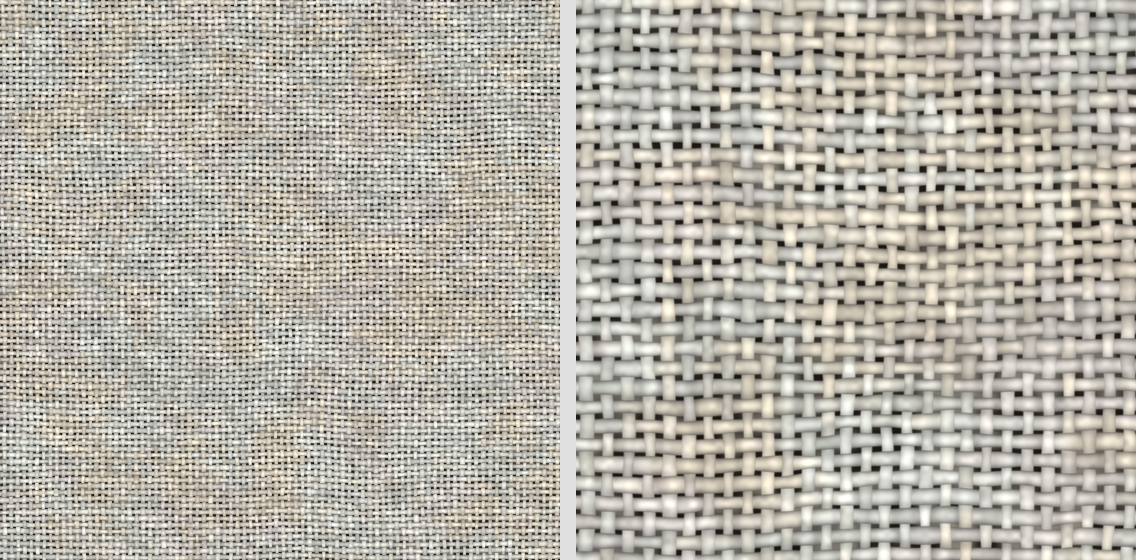
Left, the full canvas; right, a detail of the centre.
Write a WebGL 2 fragment shader that draws this texture.

```glsl
#version 300 es
precision highp float;
// Plain-weave linen: warp and weft threads pass over and under each other.
// Fat weft rows and thin warp columns leave short, flat, dark holes between.
// Noise varies thread width, path, brightness and tint.

uniform vec2 u_resolution;
out vec4 fragColor;

const float PI = 3.14159265;
const vec2 THREADS = vec2(84.0, 88.0);      // threads across and down
const vec2 HALF_WIDTH = vec2(0.31, 0.40);   // warp, weft, in thread spacings
const vec2 EDGE_LIGHT = vec2(0.79, 0.53);   // brightness at warp, weft edges
const vec2 UNDER_LIGHT = vec2(0.74, 0.87);  // brightness where warp, weft dip
const float WIDTH_VARIATION = 0.16;
const float DRIFT = 0.55;                   // broad bend of the thread paths
const float JITTER = 0.16;                  // fine bend of the thread paths
const float GRAIN = 0.22;                   // brightness change along a thread
const float THREAD_VARIATION = 0.06;        // brightness change between threads
const vec3 COOL_FLAX = vec3(0.875, 0.885, 0.855);
const vec3 WARM_FLAX = vec3(0.91, 0.855, 0.765);
const vec3 MAUVE_FLAX = vec3(0.885, 0.85, 0.83);
const vec3 HOLE = vec3(0.11, 0.09, 0.07);
const vec3 SHALLOW_HOLE = vec3(0.50, 0.48, 0.44);

float hash(vec2 p) {
  return fract(sin(dot(p, vec2(127.1, 311.7))) * 43758.5453);
}

float noise(vec2 p) {
  vec2 i = floor(p), f = fract(p);
  f = f * f * (3.0 - 2.0 * f);
  return mix(mix(hash(i), hash(i + vec2(1, 0)), f.x),
             mix(hash(i + vec2(0, 1)), hash(i + vec2(1, 1)), f.x), f.y);
}

float cloud(vec2 p) {
  return 0.5 * noise(p) + 0.3 * noise(p * 2.1 + 7.3) + 0.2 * noise(p * 4.3 + 3.1);
}

// Flax tint: faint stained patches broken up by single threads.
vec3 flaxTint(vec2 p, float along, float id) {
  float streak = noise(vec2(along * 0.18, id * 7.0)) - 0.5;
  float warm = smoothstep(0.38, 0.75, cloud(p / 7.0) + 0.4 * streak);
  float mauve = smoothstep(0.42, 0.75, cloud(p / 8.0 + 40.0) - 0.4 * streak);
  return mix(mix(COOL_FLAX, MAUVE_FLAX, 0.75 * mauve), WARM_FLAX, 0.75 * warm);
}

// One thread: rgb is its lit colour, a its coverage.
vec4 thread(vec2 p, float across, float along, float id, float halfWidth,
            float edgeLight, float underLight, float crown, float blur) {
  float slub = noise(vec2(along * 0.55, id * 13.0)) - 0.5;
  float width = halfWidth + WIDTH_VARIATION * slub;
  float profile = max(0.0, 1.0 - pow(across / width, 2.0));
  float light = mix(edgeLight, 1.0, profile) * mix(underLight, 1.03, 0.5 + 0.5 * crown);
  light *= 1.0 + GRAIN * (noise(vec2(along * 1.9, id * 17.0)) - 0.5);
  light *= 1.0 + THREAD_VARIATION * (hash(vec2(id, 5.0)) - 0.5);
  float coverage = 1.0 - smoothstep(width - blur, width + blur, abs(across));
  return vec4(flaxTint(p, along, id) * light, coverage);
}

void main() {
  vec2 p = gl_FragCoord.xy / u_resolution * THREADS;
  vec2 texel = THREADS / u_resolution;

  // Slow drift plus a finer jitter bends the grid of threads.
  vec2 drift = vec2(noise(p * 0.09), noise(p * 0.09 + 31.0)) - 0.5;
  vec2 jitter = vec2(noise(p * 0.6 + 11.0), noise(p * 0.6 + 57.0)) - 0.5;
  vec2 q = p + DRIFT * drift + JITTER * jitter;
  vec2 cell = floor(q);
  vec2 local = fract(q) - 0.5;

  // Alternating crossings: positive crown means the thread is on top.
  float side = 1.0 - 2.0 * mod(cell.x + cell.y, 2.0);
  float warpCrown = side * cos(PI * local.y);
  float weftCrown = -side * cos(PI * local.x);
  vec2 blur = max(vec2(0.06), 0.6 * texel);

  vec4 warp = thread(p, local.x, q.y, cell.x + 3.0, HALF_WIDTH.x,
                     EDGE_LIGHT.x, UNDER_LIGHT.x, warpCrown, blur.x);
  vec4 weft = thread(p, local.y, q.x, cell.y + 201.0, HALF_WIDTH.y,
                     EDGE_LIGHT.y, UNDER_LIGHT.y, weftCrown, blur.y);

  // Holes between threads, some partly filled by loose fibre.
  float fibre = 0.6 * noise(q * vec2(0.7, 0.9) + 19.0) + 0.4 * cloud(p / 7.0 + 70.0);
  vec3 color = mix(HOLE, SHALLOW_HOLE, smoothstep(0.35, 0.8, fibre));

  // Lay the lower thread first, then the upper one.
  float warpOnTop = smoothstep(-0.2, 0.2, warpCrown - weftCrown);
  vec3 warpLast = mix(mix(color, weft.rgb, weft.a), warp.rgb, warp.a);
  vec3 weftLast = mix(mix(color, warp.rgb, warp.a), weft.rgb, weft.a);
  color = mix(weftLast, warpLast, warpOnTop);

  // Fine fibre speckle, streaks along the rows and faint uneven shading.
  color *= 1.0 + 0.14 * (noise(p * 3.1) - 0.5);
  color *= 1.0 + 0.10 * (noise(p * vec2(0.2, 0.9) + 23.0) - 0.5);
  color *= 1.0 + 0.08 * (cloud(p / 5.0 + 90.0) - 0.5);
  fragColor = vec4(clamp(color, 0.0, 1.0), 1.0);
}
```
